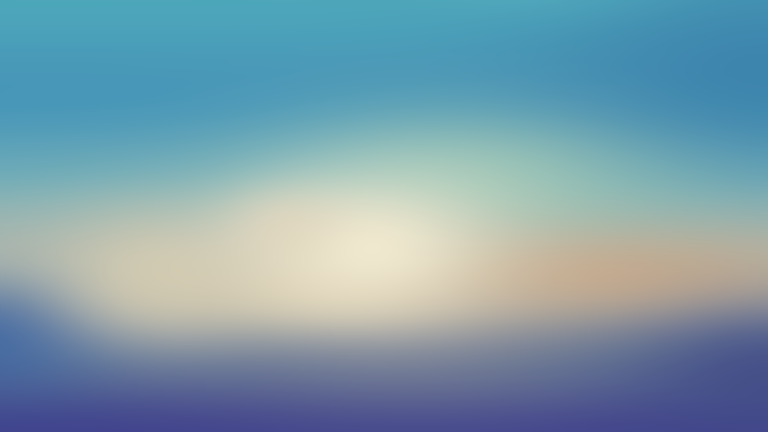
This background is drawn by a WebGL 1 fragment shader. Its source:

```glsl
precision mediump float;
// A blurred dusk horizon: teal sky, cream light and indigo ground.
// A vertical colour ramp is laid down first, then soft elliptical
// Gaussian glows are blended over it, from the sky to the ground.

#define INDIGO vec3(0.25, 0.26, 0.55)
#define SLATE  vec3(0.34, 0.43, 0.58)
#define HAZE   vec3(0.68, 0.72, 0.68)
#define AQUA   vec3(0.47, 0.69, 0.72)
#define SKY    vec3(0.28, 0.59, 0.72)
#define TEAL   vec3(0.30, 0.65, 0.73)
#define CREAM  vec3(0.95, 0.92, 0.82)
#define SAND   vec3(0.78, 0.66, 0.54)
#define GLOW_SPREAD 1.0
#define GLOW_GAIN 1.0

uniform vec2 u_resolution;

// Overlapping vertical blends from the ground up to the zenith.
vec3 horizonRamp(float height) {
  vec3 color = mix(INDIGO, SLATE, smoothstep(0.0, 0.20, height));
  color = mix(color, HAZE, smoothstep(0.14, 0.40, height));
  color = mix(color, AQUA, smoothstep(0.40, 0.62, height));
  color = mix(color, SKY, smoothstep(0.52, 0.78, height));
  return mix(color, TEAL, smoothstep(0.80, 1.0, height));
}

// Blends a tint over the base with an elliptical Gaussian falloff.
vec3 addGlow(vec3 base, vec3 tint, vec2 offset, vec2 radius, float strength) {
  vec2 d = offset / (radius * GLOW_SPREAD);
  return mix(base, tint, clamp(strength * GLOW_GAIN, 0.0, 1.0) * exp(-dot(d, d)));
}

void main() {
  vec2 uv = gl_FragCoord.xy / u_resolution;
  vec3 color = horizonRamp(uv.y);

  // Sky: green light, deep blue side and a pale patch at the top.
  color = addGlow(color, vec3(0.69, 0.82, 0.71), uv - vec2(0.66, 0.60), vec2(0.28, 0.16), 0.72);
  color = addGlow(color, vec3(0.23, 0.50, 0.67), uv - vec2(1.0, 0.85), vec2(0.30, 0.25), 0.80);
  color = addGlow(color, vec3(0.33, 0.67, 0.74), uv - vec2(0.68, 1.02), vec2(0.16, 0.06), 0.60);

  // Ground: grey haze in the middle and blue at the left edge.
  color = addGlow(color, vec3(0.48, 0.50, 0.57), uv - vec2(0.55, 0.18), vec2(0.30, 0.15), 0.60);
  color = addGlow(color, vec3(0.24, 0.40, 0.64), uv - vec2(0.0, 0.22), vec2(0.14, 0.13), 0.85);

  // Horizon: warm bands around the bright centre.
  color = addGlow(color, vec3(0.83, 0.80, 0.70), uv - vec2(0.20, 0.36), vec2(0.13, 0.16), 0.80);
  color = addGlow(color, vec3(0.85, 0.80, 0.68), uv - vec2(0.42, 0.32), vec2(0.25, 0.10), 0.80);
  color = addGlow(color, SAND, uv - vec2(0.80, 0.36), vec2(0.30, 0.11), 0.85);
  color = addGlow(color, CREAM, uv - vec2(0.48, 0.43), vec2(0.17, 0.17), 0.95);
  color = addGlow(color, vec3(0.90, 0.84, 0.74), uv - vec2(0.37, 0.48), vec2(0.08, 0.09), 0.60);

  // Indigo shade in the lower right.
  color = addGlow(color, vec3(0.26, 0.30, 0.53), uv - vec2(1.0, 0.13), vec2(0.16, 0.15), 0.85);

  gl_FragColor = vec4(color, 1.0);
}
```
